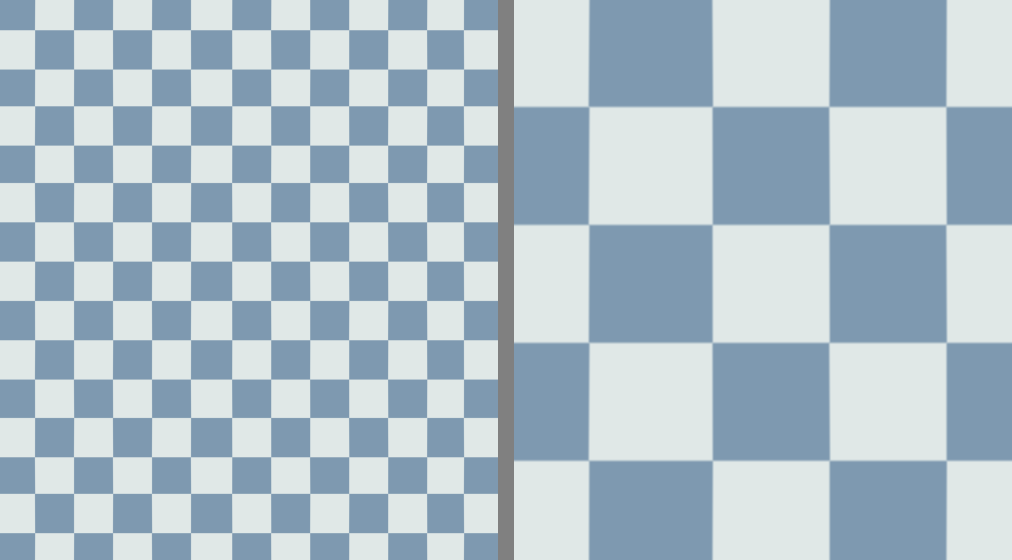
Left, the full canvas; right, a detail of the centre.
Write a WebGL 1 fragment shader that draws this pattern.

```glsl
precision highp float;
// Two-tone checkerboard, 13 columns by 15 rows, with a few uneven cells.
// Each grid line flips a soft sign; the product of the column and row signs
// selects the colour. Vertical lines lean very slightly within each row.

#define DARK vec3(0.494, 0.600, 0.690)
#define LIGHT vec3(0.879, 0.911, 0.906)
#define COLUMN_LINES 12
#define ROW_LINES 14
#define FIRST_LINE vec2(0.0704, 0.0540)
#define PITCH vec2(0.0783, 0.0702)
#define WIDE_COLUMN 0.0044
#define SHORT_ROW 0.0061
#define SOFTNESS 0.0012
#define LEAN 0.0012

uniform vec2 u_resolution;

float hash(vec2 p) {
    return fract(sin(dot(p, vec2(127.1, 311.7))) * 43758.5453);
}

// Position of vertical line k: column 5 is wider, column 11 narrower
float columnLine(float k) {
    float widened = step(4.5, k) - step(10.5, k);
    return FIRST_LINE.x + PITCH.x * k + WIDE_COLUMN * widened;
}

// Position of horizontal line k from the top: rows 2, 4, 10 and 12 are shorter
float rowLine(float k) {
    float shortened = 0.75 * step(1.5, k) + 0.56 * step(3.5, k)
                    + 0.27 * step(9.5, k) + 0.80 * step(11.5, k);
    return FIRST_LINE.y + PITCH.y * k - SHORT_ROW * shortened;
}

// Goes smoothly from +1 before a line to -1 after it
float flip(float distanceToLine, float halfWidth) {
    return 1.0 - 2.0 * smoothstep(-halfWidth, halfWidth, distanceToLine);
}

void main() {
    vec2 p = gl_FragCoord.xy / u_resolution;
    p.y = 1.0 - p.y;
    vec2 blur = max(0.75 / u_resolution, vec2(SOFTNESS));

    // Rows: soft parity, row number and top of the current row
    float rowSign = 1.0;
    float row = 0.0;
    float rowTop = 0.0;
    for (int i = 0; i < ROW_LINES; i++) {
        float line = rowLine(float(i));
        rowSign *= flip(p.y - line, blur.y);
        float passed = step(line, p.y);
        row += passed;
        rowTop = mix(rowTop, line, passed);
    }

    // Columns: soft parity with a faint lean that varies by cell
    float columnSign = 1.0;
    float along = (p.y - rowTop) / PITCH.y - 0.5;
    for (int i = 0; i < COLUMN_LINES; i++) {
        float k = float(i);
        float lean = LEAN * along * (hash(vec2(k, row)) - 0.5);
        columnSign *= flip(p.x - columnLine(k) - lean, blur.x);
    }

    float darkAmount = 0.5 + 0.5 * rowSign * columnSign;
    gl_FragColor = vec4(mix(LIGHT, DARK, darkAmount), 1.0);
}
```
